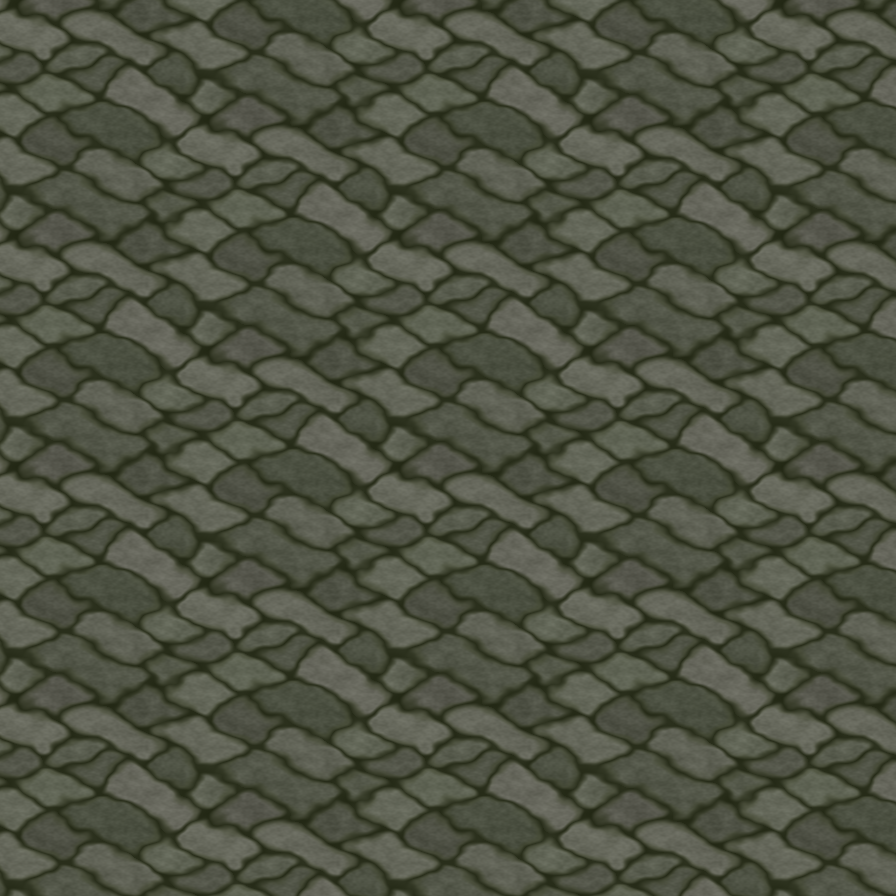
A WebGL 2 fragment shader for this texture:

```glsl
#version 300 es
precision highp float;

uniform vec2 u_resolution;
out vec4 outColor;

const float TAU = 6.2831853;

float hash(vec2 p) {
    return fract(sin(dot(p, vec2(127.1, 311.7))) * 43758.545);
}

vec2 gradientAt(vec2 cell, float period) {
    float angle = TAU * hash(mod(cell, period));
    return vec2(cos(angle), sin(angle));
}

// Gradient noise that wraps with the tile
float noise(vec2 tile, float period) {
    vec2 p = tile * period;
    vec2 c = floor(p), f = p - c;
    vec2 w = f * f * f * (f * (f * 6.0 - 15.0) + 10.0);
    vec2 o = vec2(0.0, 1.0);
    float a = dot(gradientAt(c, period), f);
    float b = dot(gradientAt(c + o.yx, period), f - o.yx);
    float d = dot(gradientAt(c + o.xy, period), f - o.xy);
    float e = dot(gradientAt(c + o.yy, period), f - o.yy);
    return mix(mix(a, b, w.x), mix(d, e, w.x), w.y);
}

// Returns edge distance in tile units, tone, stone seed and bevel slope
vec4 paving(vec2 tile) {
    // Joint positions along each course, and the tone of the stone after each
    vec4 joints[5] = vec4[5](
        vec4(0.19, 0.34, 0.57, 0.82), vec4(0.175, 0.35, 0.59, 0.97),
        vec4(0.31, 0.44, 0.56, 0.985), vec4(0.18, 0.585, 0.82, 0.98),
        vec4(0.26, 0.49, 0.81, 0.81));
    vec4 tones[5] = vec4[5](
        vec4(0.45, 0.75, 0.22, 0.6), vec4(0.3, 0.7, 0.15, 0.68),
        vec4(0.5, 0.28, 0.78, 0.82), vec4(0.75, 0.22, 0.65, 0.35),
        vec4(0.22, 0.75, 0.32, 0.32));

    float course = tile.y * 5.0 + 0.25;
    int row = int(mod(floor(course), 5.0));
    float below = fract(course) / 5.0;
    float above = 0.2 - below;

    float before = 1.0, after = 1.0;
    int stone = 0;
    for (int i = 0; i < 4; i++) {
        float slant = hash(vec2(joints[row][i] * 10.0, float(row))) - 0.5;
        float offset = tile.x - joints[row][i] - slant * 0.5 * (below - 0.1);
        float behind = fract(offset);
        if (behind < before) {
            before = behind;
            stone = i;
        }
        after = min(after, fract(-offset));
    }

    // Rounded corners
    vec2 inset = vec2(min(before, after), min(below, above));
    float edge = 0.05 - length(max(0.05 - inset, 0.0));
    float bevel = smoothstep(0.06, 0.01, above) - smoothstep(0.06, 0.01, below);
    return vec4(edge, tones[row][stone], hash(vec2(row, stone) + 3.0), bevel);
}

void main() {
    vec2 uv = gl_FragCoord.xy / u_resolution;

    // Oblique diamond lattice: x runs down-right, y runs up-right
    vec2 skew = (vec2(uv.x, 1.0 - uv.y) - 1.0 / 3.0) / vec2(0.2135, 0.1292);
    vec2 tile = 0.5 * vec2(skew.x + skew.y, skew.x - skew.y);

    // Uneven courses, swelling around the largest stone
    vec2 bent = tile;
    bent += 0.055 * vec2(noise(tile, 6.0), noise(tile + 0.37, 6.0));
    bent += 0.018 * vec2(noise(tile + 0.21, 17.0), noise(tile + 0.68, 17.0));
    bent.y -= 0.025 * cos(TAU * (tile.x - 0.1)) * cos(TAU * (tile.y - 0.95));
    vec4 slab = paving(bent);

    // Stone face: tone, mottling, grain and a slight tint
    float mottle = noise(tile + 0.13, 13.0);
    float grain = noise(tile, 37.0) + 0.6 * noise(tile + 0.4, 71.0);
    vec3 color = mix(vec3(0.275, 0.285, 0.238), vec3(0.43, 0.44, 0.388), slab.y);
    color += 0.05 * mottle + 0.04 * grain + 0.012 * slab.w;
    color += (slab.z - 0.5) * vec3(0.012, -0.006, 0.016);

    // Worn pale rim
    float rim = smoothstep(0.014, 0.026, slab.x) * smoothstep(0.046, 0.028, slab.x);
    color += 0.025 * rim * slab.y;

    // Moss creeping in from the joints
    float creep = slab.x - 0.03 * noise(tile + 0.55, 9.0);
    float moss = smoothstep(0.042, 0.008, creep);
    color = mix(color, vec3(0.25, 0.27, 0.18), 0.6 * moss);

    // Dark joints, softened by at least a pixel
    float soft = 0.012 + 2.0 / min(u_resolution.x, u_resolution.y);
    float width = 0.009 + 0.006 * noise(tile + 0.8, 11.0);
    float gap = 1.0 - smoothstep(width - soft, width + soft, slab.x);
    vec3 joint = vec3(0.155, 0.175, 0.1) + 0.04 * mottle;
    color = mix(color, joint, gap);

    outColor = vec4(color, 1.0);
}
```
